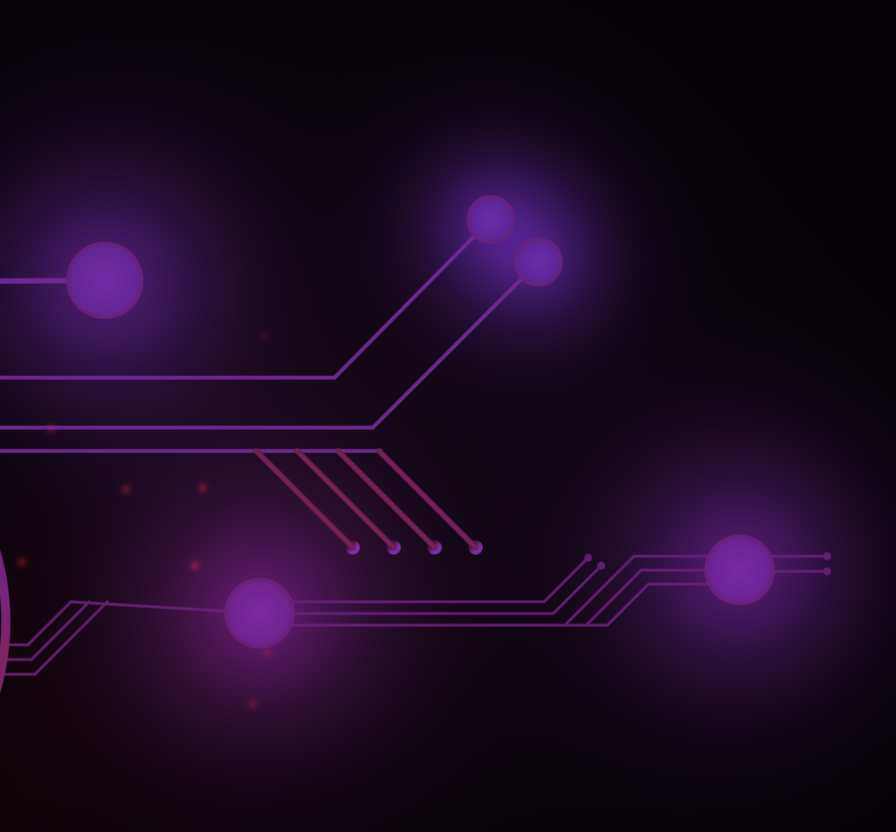
Write a Shadertoy shader that draws this background.

```glsl
// Glowing circuit board: thin bent traces link round purple nodes on near-black.
// Traces are segment distances, nodes are discs with rims, halos are soft
// exponential falloffs, and faint embers come from jittered cells.

const vec3 VIOLET  = vec3(0.44, 0.16, 0.59);
const vec3 ORCHID  = vec3(0.41, 0.13, 0.47);
const vec3 CRIMSON = vec3(0.45, 0.13, 0.34);
const vec3 EMBER   = vec3(0.22, 0.05, 0.02);

float segment(vec2 p, vec2 a, vec2 b) {
    vec2 pa = p - a, ba = b - a;
    return length(pa - ba * clamp(dot(pa, ba) / dot(ba, ba), 0.0, 1.0));
}

// Two segments joined at b.
float bend(vec2 p, vec2 a, vec2 b, vec2 c) {
    return min(segment(p, a, b), segment(p, b, c));
}

// Smooth coverage of the region where the signed distance is negative.
float cover(float d) {
    float pixel = 1.0 / iResolution.y;
    return smoothstep(-pixel, pixel, -d);
}

vec3 halo(vec2 p, vec2 center, float reach, vec3 tint) {
    return tint * exp(-pow(length(p - center) / reach, 1.5));
}

vec3 node(vec3 base, vec2 p, vec2 center, float radius, vec3 fill) {
    float d = length(p - center);
    vec3 disc = fill * (1.06 - 0.16 * d / radius);
    base = mix(base, disc, cover(d - radius));
    return mix(base, ORCHID, 0.8 * cover(abs(d - radius + 0.002) - 0.0022));
}

vec2 hash2(vec2 cell) {
    vec2 q = vec2(dot(cell, vec2(127.1, 311.7)), dot(cell, vec2(269.5, 183.3)));
    return fract(sin(q) * 43758.5);
}

// One jittered ember per cell, most of them too dim to see.
float embers(vec2 p) {
    vec2 cell = floor(p * 11.0);
    vec2 rnd = hash2(cell);
    float d = length(fract(p * 11.0) - 0.25 - 0.5 * rnd) / 11.0;
    return step(0.7, hash2(cell + 7.0).x) * exp(-pow(d / 0.006, 2.0));
}

void mainImage(out vec4 fragColor, in vec2 fragCoord) {
    vec2 p = fragCoord / iResolution.y;

    // Node centers
    vec2 west = vec2(0.126, 0.663), northA = vec2(0.590, 0.736);
    vec2 northB = vec2(0.647, 0.685), south = vec2(0.312, 0.263);
    vec2 east = vec2(0.889, 0.315);

    // Dark backdrop: plum in the middle, black top right, red bottom left
    vec3 col = vec3(0.008, 0.003, 0.010);
    col += halo(p, vec2(0.40, 0.43), 0.48, vec3(0.058, 0.022, 0.060));
    col += halo(p, vec2(0.0, 0.10), 0.25, vec3(0.035, 0.0, 0.0));

    // Halos
    col += halo(p, west, 0.130, vec3(0.28, 0.10, 0.43));
    col += halo(p, northA, 0.085, vec3(0.20, 0.08, 0.35));
    col += halo(p, northB, 0.085, vec3(0.20, 0.08, 0.35));
    col += halo(p, south, 0.130, vec3(0.33, 0.09, 0.38));
    col += halo(p, east, 0.130, vec3(0.31, 0.10, 0.43));

    // Embers on the left side
    float emberZone = smoothstep(0.40, 0.25, p.x) * smoothstep(0.33, 0.2, abs(p.y - 0.35));
    col += EMBER * embers(p) * emberZone;

    // Upper traces
    float upper = bend(p, vec2(-0.1, 0.546), vec2(0.402, 0.546), northA - 0.020);
    upper = min(upper, bend(p, vec2(-0.1, 0.486), vec2(0.448, 0.486), northB - 0.020));
    upper = min(upper, segment(p, vec2(-0.1, 0.458), vec2(0.457, 0.458)));
    upper = min(upper, segment(p, vec2(-0.1, 0.6615), west) - 0.001);
    col = mix(col, VIOLET, 0.95 * cover(upper - 0.0023));

    // Crimson branches ending in half-lit beads
    for (int i = 0; i < 4; i++) {
        vec2 start = vec2(0.308 + 0.0492 * float(i), 0.458);
        vec2 end = start + vec2(0.116, -0.116);
        float bead = length(p - end);
        float lit = smoothstep(-0.006, 0.004, dot(p - end, vec2(0.7, -0.7)));
        col = mix(col, mix(CRIMSON * 0.6, VIOLET * 1.1, lit), cover(bead - 0.0085));
        float d = segment(p, start, end);
        col = mix(col, CRIMSON * (1.05 - 60.0 * d), cover(d - 0.0034));
    }

    // Lower traces: three rising on the left, three rising to the east node
    float lower = segment(p, vec2(0.085, 0.2767), south);
    for (int i = 0; i < 3; i++) {
        float k = float(i);
        vec2 knee = vec2(0.0336 + 0.0042 * k, 0.225 - 0.0177 * k);
        lower = min(lower, bend(p, vec2(-0.1, knee.y), knee, knee + 0.2767 - knee.y));

        vec2 foot = vec2(0.679 + 0.0255 * k, 0.2486);
        float top = 0.3315 - 0.0168 * k;
        lower = min(lower, bend(p, foot, foot + top - foot.y, vec2(east.x, top)));
    }
    lower = min(lower, segment(p, vec2(south.x, 0.2486), vec2(0.730, 0.2486)));

    // Paired stubs with small end dots
    for (int i = 0; i < 2; i++) {
        float k = float(i);
        vec2 knee = vec2(0.654 + 0.011 * k, 0.2767 - 0.0141 * k);
        vec2 tip = knee + 0.053 + 0.0045 * k;
        vec2 stub = vec2(0.994, 0.3315 - 0.0183 * k);
        lower = min(lower, bend(p, vec2(south.x, knee.y), knee, tip));
        lower = min(lower, segment(p, vec2(east.x, stub.y), stub));
        lower = min(lower, min(length(p - tip), length(p - stub)) - 0.003);
    }
    col = mix(col, ORCHID, 0.9 * cover(lower - 0.0017));

    // Edge of a large ring at the far left
    float ring = abs(length(p - vec2(-0.293, 0.253)) - 0.300) - 0.0055;
    col = mix(col, mix(CRIMSON, ORCHID, smoothstep(0.18, 0.33, p.y)) * 1.1, cover(ring));

    // Nodes on top
    col = node(col, p, west, 0.046, vec3(0.42, 0.16, 0.62));
    col = node(col, p, northA, 0.029, vec3(0.39, 0.16, 0.63));
    col = node(col, p, northB, 0.029, vec3(0.39, 0.16, 0.63));
    col = node(col, p, south, 0.042, vec3(0.47, 0.15, 0.60));
    col = node(col, p, east, 0.042, vec3(0.45, 0.15, 0.62));

    fragColor = vec4(col, 1.0);
}
```
